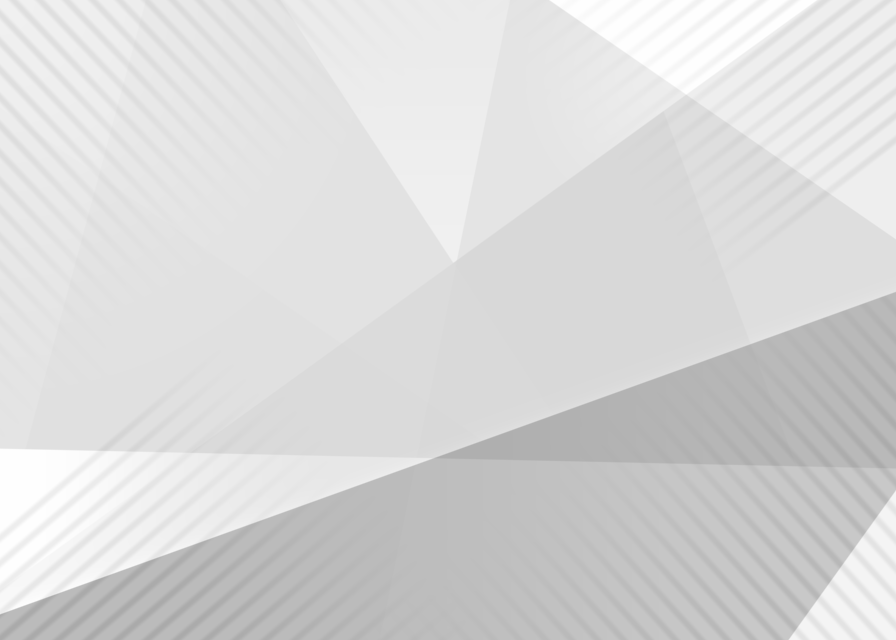
Reproduce this background procedurally as a WebGL 1 fragment shader.

```glsl
precision highp float;
// Pale grey geometric background: long straight edges split the canvas into
// overlapping translucent facets, and fine diagonal hatching fades inward
// from the four corners. Coordinates span 1.4 by 1.0, origin lower left.

uniform vec2 u_resolution;

const vec2 CANVAS = vec2(1.4, 1.0);
const float HATCH_SPACING = 0.0300;
const float HATCH_WIDTH = 0.0048;
const float HATCH_SOFTNESS = 0.0030;
const float HATCH_DEPTH = 0.065;
const float RIM_LIGHT = 0.025;
const float RIM_WIDTH = 0.010;

// Facet tones
const float WHITE = 0.995;
const float CORNER_GREY = 0.935;
const float MIST = 0.925;
const float SILVER = 0.893;
const float BAND_GREY = 0.860;
const float SLATE = 0.685;
const float SLATE_LIGHT = 0.715;
const float STEEL = 0.732;
const float STEEL_LIGHT = 0.775;

// Signed distance to the line a-b, positive on its left.
float lineDistance(vec2 p, vec2 a, vec2 b) {
  vec2 d = normalize(b - a);
  return d.x * (p.y - a.y) - d.y * (p.x - a.x);
}

// Smoothed half-plane on the left of a-b.
float leftOf(vec2 p, vec2 a, vec2 b) {
  float aa = 0.9 / u_resolution.y;
  return smoothstep(-aa, aa, lineDistance(p, a, b));
}

// Parallel strokes along a direction, fading between two lengths.
float hatch(vec2 p, vec2 origin, vec2 direction, vec2 fade) {
  vec2 d = normalize(direction);
  vec2 q = p - origin;
  float across = dot(q, vec2(d.y, -d.x));
  float offset = abs(fract(across / HATCH_SPACING) - 0.5) * HATCH_SPACING;
  float aa = HATCH_SOFTNESS + 0.5 / u_resolution.y;
  float stroke = 1.0 - smoothstep(HATCH_WIDTH - aa, HATCH_WIDTH + aa, offset);
  return stroke * (1.0 - smoothstep(fade.x, fade.y, dot(q, d)));
}

void main() {
  vec2 p = gl_FragCoord.xy / u_resolution * CANVAS;

  // Main edges
  vec2 sweepStart = vec2(0.0, 0.040);
  vec2 sweepEnd = vec2(1.4, 0.544);
  float aboveSweep = leftOf(p, sweepStart, sweepEnd);
  float aboveHorizon = leftOf(p, vec2(0.0, 0.299), vec2(1.4, 0.268));
  float aboveRise = leftOf(p, vec2(0.0, 0.0775), vec2(1.277, 1.0));
  float aboveFall = leftOf(p, vec2(0.858, 1.0), vec2(1.4, 0.626));

  // Faint inner edges
  float eastSpine = leftOf(p, vec2(0.797, 1.0), vec2(0.593, 0.0));
  float eastKite = leftOf(p, vec2(0.438, 1.0), vec2(0.894, 0.307));
  float eastLeft = leftOf(p, vec2(0.228, 1.0), vec2(0.040, 0.299));
  float eastRight = leftOf(p, vec2(1.013, 0.890), vec2(1.204, 0.380));
  float belowVeil = 1.0 - leftOf(p, vec2(0.0, 0.832), vec2(0.894, 0.215));
  float cornerCut = leftOf(p, vec2(1.4, 0.234), vec2(1.232, 0.0));

  // Upper facets, left to right
  float upper = mix(MIST + 0.015, SILVER + 0.008,
                    smoothstep(0.0, 0.65, distance(p, vec2(0.0, 1.0))));
  upper -= 0.014 * eastLeft + 0.007 * belowVeil;
  float kite = mix(MIST + 0.015, MIST - 0.005, smoothstep(0.6, 1.0, p.y));
  upper = mix(upper, kite, eastKite);
  float rightPane = SILVER
      + 0.035 * (1.0 - smoothstep(0.0, 0.28, distance(p, vec2(1.05, 0.88))));
  upper = mix(upper, rightPane, eastSpine);

  // Grey band and bright upper right corner
  float band = BAND_GREY - 0.008 * eastSpine - 0.006 * belowVeil
      - 0.004 * eastKite + 0.022 * eastRight;
  float corner = mix(CORNER_GREY, WHITE, aboveRise);
  float sky = mix(mix(band, upper, aboveRise), corner, aboveFall);

  // White wedge at the left
  float wedgeTop = mix(WHITE, MIST, smoothstep(0.05, 0.38, p.x));
  float wedgeBase = mix(0.970, 0.905, smoothstep(0.0, 0.55, p.x));
  float light = mix(mix(wedgeBase, wedgeTop, aboveRise), sky, aboveHorizon);

  // Dark sweep and pale lower right corner
  float slate = mix(SLATE, SLATE_LIGHT, smoothstep(0.7, 1.2, p.x))
      + 0.010 * eastRight;
  float steel = mix(STEEL, STEEL_LIGHT, smoothstep(0.6, 1.2, p.x))
      + 0.008 * eastSpine;
  float dark = mix(mix(steel, slate, aboveHorizon), 0.955, cornerCut);
  float rim = lineDistance(p, sweepStart, sweepEnd) / RIM_WIDTH;
  light += RIM_LIGHT * exp(-max(rim, 0.0));
  float tone = mix(dark, light, aboveSweep);

  // Corner hatching
  float strokes = hatch(p, vec2(0.0, 1.0), vec2(1.0, -1.05), vec2(0.05, 0.55));
  strokes += hatch(p, vec2(1.4, 0.763), vec2(-1.0, -0.77), vec2(-0.05, 0.41))
      * leftOf(p, vec2(0.0, -0.315), vec2(1.4, 0.763));
  strokes += hatch(p, vec2(0.0, 0.179), vec2(1.0, 0.85), vec2(0.08, 0.50))
      * (1.0 - leftOf(p, vec2(0.0, 0.179), vec2(1.0, 1.029)));
  strokes += hatch(p, vec2(1.4, 0.0), vec2(-1.0, 1.1), vec2(0.10, 0.60))
      * (1.0 - aboveSweep);

  tone -= HATCH_DEPTH * min(strokes, 1.0);
  gl_FragColor = vec4(vec3(clamp(tone, 0.0, 1.0)), 1.0);
}
```
